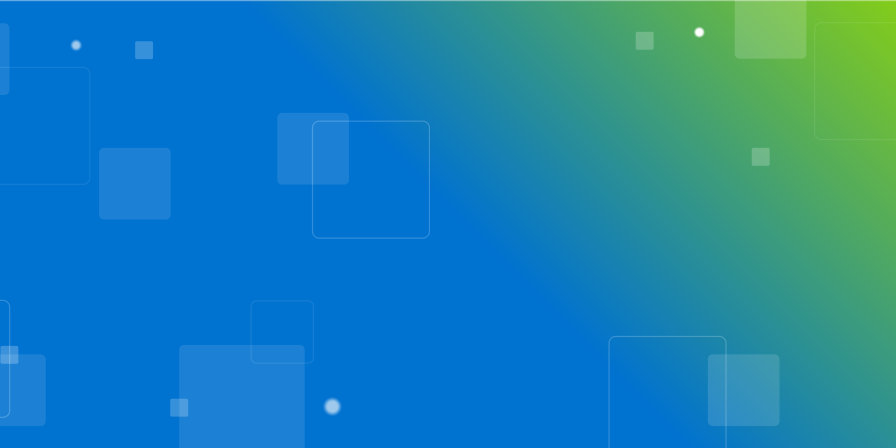
Give the GLSL for this background, as a Shadertoy shader.

```glsl
const vec3 BLUE = vec3(0.0, 0.447, 0.816);
const vec3 LIME = vec3(0.515, 0.802, 0.10);
const float LINE_WIDTH = 0.0026;

// Shapes are stored as centre x, centre y, opacity, in canvas heights
const vec3 TILES[6] = vec3[6](
    vec3(0.301, 0.590, 0.11), vec3(0.699, 0.668, 0.11),
    vec3(-0.059, 0.868, 0.11), vec3(0.022, 0.129, 0.11),
    vec3(1.660, 0.129, 0.13), vec3(1.720, 0.949, 0.16));
const vec3 CHIPS[5] = vec3[5](
    vec3(0.3216, 0.888, 0.21), vec3(1.439, 0.909, 0.21),
    vec3(1.698, 0.650, 0.21), vec3(0.400, 0.090, 0.21),
    vec3(0.021, 0.208, 0.23));
const vec3 FRAMES[5] = vec3[5](
    vec3(0.828, 0.599, 0.20), vec3(1.490, 0.1185, 0.20),
    vec3(0.070, 0.719, 0.08), vec3(1.949, 0.819, 0.08),
    vec3(-0.109, 0.199, 0.20));

float roundedSquare(vec2 p, float halfSize, float radius) {
    vec2 q = abs(p) - halfSize + radius;
    return length(max(q, 0.0)) + min(max(q.x, q.y), 0.0) - radius;
}

float coverage(float dist, float pixel) {
    return clamp(0.5 - dist / pixel, 0.0, 1.0);
}

vec3 addWhite(vec3 color, float alpha) {
    return mix(color, vec3(1.0), alpha);
}

vec3 addSquare(vec3 color, vec2 p, vec3 shape, float halfSize, float radius, float pixel) {
    float d = roundedSquare(p - shape.xy, halfSize, radius);
    return addWhite(color, shape.z * coverage(d, pixel));
}

vec3 addFrame(vec3 color, vec2 p, vec3 shape, float halfSize, float radius, float pixel) {
    float d = abs(roundedSquare(p - shape.xy, halfSize, radius)) - 0.5 * LINE_WIDTH;
    return addWhite(color, shape.z * coverage(d, pixel));
}

vec3 addGlow(vec3 color, vec2 p, vec3 shape, float inner, float outer) {
    float fade = 1.0 - smoothstep(inner, outer, length(p - shape.xy));
    return addWhite(color, shape.z * fade);
}

void mainImage(out vec4 fragColor, in vec2 fragCoord) {
    float pixel = 1.0 / iResolution.y;
    vec2 p = fragCoord * pixel;

    // Diagonal gradient that ends in the upper right corner
    float blend = clamp((p.x + p.y - 1.534) / 1.466, 0.0, 1.0);
    vec3 color = mix(BLUE, LIME, blend);

    // Translucent squares
    color = addSquare(color, p, vec3(0.540, 0.090, 0.11), 0.140, 0.010, pixel);
    for (int i = 0; i < TILES.length(); i++)
        color = addSquare(color, p, TILES[i], 0.080, 0.011, pixel);
    for (int i = 0; i < CHIPS.length(); i++)
        color = addSquare(color, p, CHIPS[i], 0.020, 0.004, pixel);

    // Thin outlines
    color = addFrame(color, p, vec3(0.630, 0.259, 0.09), 0.0695, 0.012, pixel);
    for (int i = 0; i < FRAMES.length(); i++)
        color = addFrame(color, p, FRAMES[i], 0.1305, 0.015, pixel);

    // Soft dots
    color = addGlow(color, p, vec3(0.170, 0.899, 0.62), 0.005, 0.015);
    color = addGlow(color, p, vec3(1.561, 0.928, 1.00), 0.006, 0.014);
    color = addGlow(color, p, vec3(0.742, 0.0925, 0.62), 0.010, 0.023);

    // Pale hairline along the top edge
    color = addWhite(color, 0.4 * coverage(1.0 - LINE_WIDTH - p.y, pixel));

    fragColor = vec4(color, 1.0);
}
```
